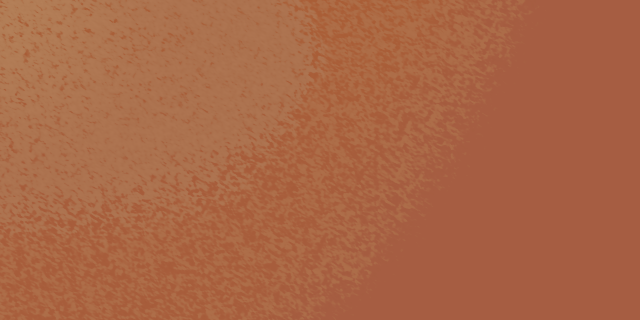
Give the GLSL for this texture, as a Shadertoy shader.

```glsl
// Dry pastel rubbed over rough paper: an ochre patch at the upper left, a broken
// orange band around it and bare terracotta at the right. Slanted value noise acts
// as paper tooth, and each layer covers the tooth according to its local pressure.

float hash(vec2 p) {
    vec3 q = fract(vec3(p.xyx) * 0.1031);
    q += dot(q, q.yzx + 33.33);
    return fract((q.x + q.y) * q.z);
}

float noise(vec2 p) {
    vec2 i = floor(p), f = fract(p);
    f = f * f * (3.0 - 2.0 * f);
    return mix(mix(hash(i), hash(i + vec2(1, 0)), f.x),
               mix(hash(i + vec2(0, 1)), hash(i + vec2(1, 1)), f.x), f.y);
}

float fbm(vec2 p) {
    float sum = 0.0, amp = 0.5;
    for (int i = 0; i < 4; i++) {
        sum += amp * noise(p);
        p = mat2(1.6, 1.2, -1.2, 1.6) * p + 17.0;
        amp *= 0.5;
    }
    return sum / 0.9375;
}

// Short flecks that slope down to the right, bent a little by slow noise.
float paperTooth(vec2 p) {
    p += 0.006 * vec2(noise(p * 30.0), noise(p * 30.0 + 50.0));
    vec2 q = vec2(dot(p, vec2(0.87, -0.5)), dot(p, vec2(0.5, 0.87)));
    float coarse = noise(q * vec2(78.0, 132.0) + 200.0);
    float fine = noise(q * vec2(130.0, 210.0) + 400.0);
    return 0.6 * coarse + 0.4 * fine;
}

// Share of the tooth that takes pigment; pressure runs from 0 to 1.
float cover(float tooth, float pressure) {
    float level = mix(0.98, 0.02, pressure);
    return smoothstep(level - 0.2, level + 0.2, tooth);
}

void mainImage(out vec4 fragColor, in vec2 fragCoord) {
    vec2 p = fragCoord / iResolution.y;
    p.x *= 2.0 * iResolution.y / iResolution.x;
    float tooth = paperTooth(p);
    float cloud = fbm(p * 6.0 + 9.0) - 0.5;

    // Distance inward from the curved edge of the bare ground.
    float edge = 1.07 + 0.93 * p.y - 0.33 * p.y * p.y;
    float inside = edge - p.x + 0.07 * cloud;

    // Elliptical ochre patch, fading widely along its lower left border.
    float radius = length((p - vec2(0.1, 0.81)) / vec2(0.88, 0.53));
    float softness = mix(0.34, 0.09, smoothstep(0.3, 0.95, p.x) * smoothstep(0.4, 0.7, p.y));
    float patchMask = 1.0 - smoothstep(1.0 - softness, 1.0 + softness, radius + 0.12 * cloud);

    // Terracotta ground and a thin orange undercoat, warmest near the top.
    vec3 color = vec3(0.650, 0.365, 0.258);
    float warm = smoothstep(0.0, 0.45, inside) * (0.55 + 0.45 * smoothstep(0.4, 1.0, p.y));
    color = mix(color, vec3(0.672, 0.376, 0.222), warm);

    // Broken tan strokes, thinner toward the ragged edge and the bottom.
    float pressure = smoothstep(-0.1, 0.16, inside) * (0.46 + 0.09 * p.y + 0.1 * cloud);
    float strokes = cover(tooth, pressure) * smoothstep(-0.1, 0.08, inside);
    color = mix(color, vec3(0.676, 0.436, 0.288), 0.8 * strokes);

    // Ochre layer, with more gaps toward the left side.
    float gaps = 0.1 * (1.0 - smoothstep(0.0, 0.7, p.x));
    float ochre = cover(tooth, patchMask * (0.84 - gaps + 0.12 * cloud));
    vec3 ochreColor = mix(vec3(0.674, 0.450, 0.312), vec3(0.700, 0.500, 0.345),
                          smoothstep(0.6, 0.0, length(p - vec2(0.0, 1.0))));
    color = mix(color, ochreColor, 0.9 * ochre * smoothstep(0.0, 0.4, patchMask));

    // Faint relief inside the worked area.
    color += 0.025 * (tooth - 0.5) * smoothstep(-0.05, 0.2, inside);
    fragColor = vec4(color, 1.0);
}
```
